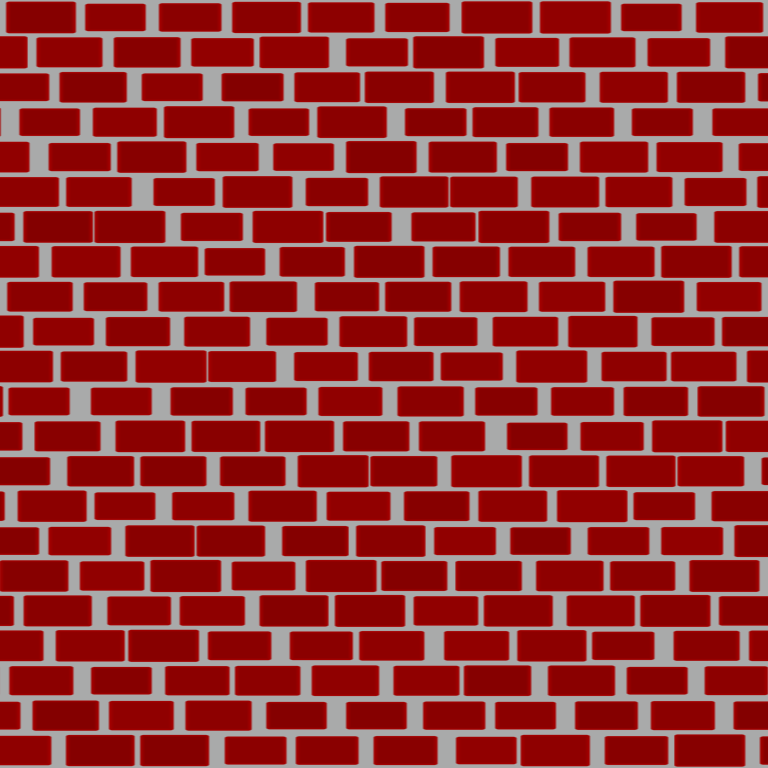
Write a Shadertoy shader that draws this pattern.

```glsl
const vec2 GRID = vec2(10.0, 22.0);      // bricks across, courses down
const float COURSE_SHIFT = 0.37;         // sideways step per course, in bricks
const float BRICK_SCALE = 0.855;         // mean share of the cell a brick fills
const float SCALE_SPREAD = 0.07;
const float JITTER = 0.065;
const float CORNER = 0.05;
const float RIM_WIDTH = 0.075;

const vec3 MORTAR = vec3(0.663, 0.668, 0.668);
const vec3 BRICK_CORE = vec3(0.545, 0.0, 0.0);
const vec3 BRICK_RIM = vec3(0.645, 0.0, 0.0);

vec3 hash3(vec2 p) {
    vec3 q = fract(p.xyx * vec3(0.1031, 0.1030, 0.0973));
    q += dot(q, q.yxz + 33.33);
    return fract((q.xxy + q.yzz) * q.zyx);
}

float roundedBox(vec2 p, vec2 halfSize, float radius) {
    vec2 q = abs(p) - halfSize + radius;
    return length(max(q, 0.0)) + min(max(q.x, q.y), 0.0) - radius;
}

// Signed distance in cell units to a brick kept inside its own cell
float brickDistance(vec2 local, vec3 rnd) {
    float halfSize = 0.5 * (BRICK_SCALE + SCALE_SPREAD * (2.0 * rnd.x - 1.0));
    float room = 0.49 - halfSize;
    float offset = clamp(JITTER * (2.0 * rnd.y - 1.0), -room, room);
    return roundedBox(local - vec2(offset, 0.0), vec2(halfSize), CORNER);
}

// Darker core that brightens towards the rim, with a small tint per brick
vec3 brickColor(float dist, float tint) {
    vec3 core = BRICK_CORE * (1.0 + 0.05 * (2.0 * tint - 1.0));
    return mix(BRICK_RIM, core, smoothstep(0.0, RIM_WIDTH, -dist));
}

void mainImage(out vec4 fragColor, in vec2 fragCoord) {
    vec2 uv = fragCoord / iResolution.xy;

    // Courses counted from the top, each sliding further right
    vec2 wall = vec2(uv.x, 1.0 - uv.y) * GRID;
    float course = floor(wall.y);
    wall.x -= COURSE_SHIFT * course;

    vec2 cell = floor(wall);
    vec3 rnd = hash3(cell + 47.0);
    float dist = brickDistance(wall - cell - 0.5, rnd);

    float softness = max(0.02, 0.5 * GRID.y / iResolution.y);
    float coverage = 1.0 - smoothstep(-softness, softness, dist);
    fragColor = vec4(mix(MORTAR, brickColor(dist, rnd.z), coverage), 1.0);
}
```
